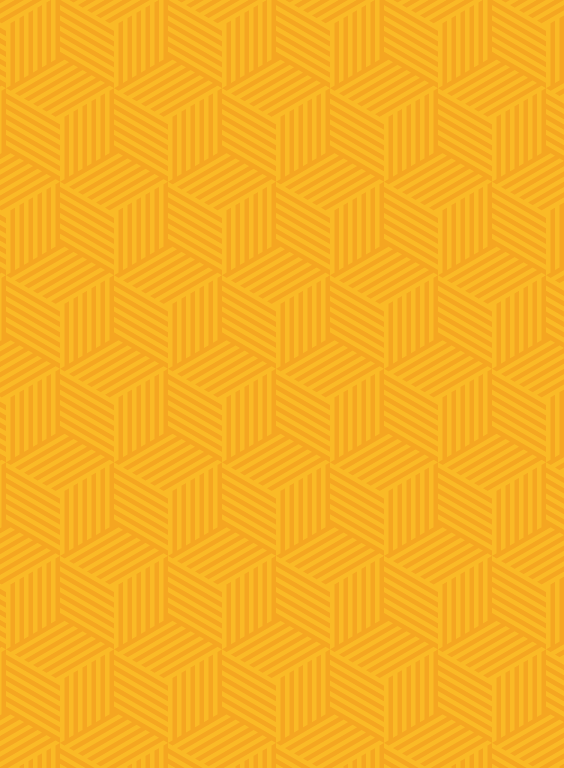
This pattern is drawn by a WebGL 2 fragment shader. Its source:

```glsl
#version 300 es
precision highp float;
// Isometric cubes whose three faces are hatched with two-tone amber stripes.

uniform vec2 u_resolution;
out vec4 fragColor;

const vec3 AMBER_DARK = vec3(0.96, 0.65, 0.13);
const vec3 AMBER_LIGHT = vec3(0.98, 0.73, 0.15);

const float CUBES_ACROSS = 5.222;         // cubes over the canvas width
const vec2 CUBE_ANCHOR = vec2(0.4894, 0.8184); // one cube centre, in canvas widths
const float STRIPES_PER_FACE = 6.0;       // light and dark pairs on each face
const float LIGHT_SHARE = 0.49;           // light part of each pair
const int SAMPLES = 4;                    // antialiasing grid per side

// Unit vector at an angle in degrees.
vec2 direction(float degrees) {
    float a = radians(degrees);
    return vec2(cos(a), sin(a));
}

// Offset from the nearest centre of a hexagonal lattice with unit spacing.
vec2 hexOffset(vec2 p) {
    vec2 period = vec2(1.0, sqrt(3.0));
    vec2 a = mod(p + 0.5 * period, period) - 0.5 * period;
    vec2 b = mod(p, period) - 0.5 * period;
    return dot(a, a) < dot(b, b) ? a : b;
}

// Angle across the stripes of the cube face that holds offset d.
float stripeAngle(vec2 d) {
    float right = dot(d, direction(-30.0));
    float top = dot(d, direction(90.0));
    float left = dot(d, direction(210.0));
    if (right >= max(top, left)) return 0.0;
    return top >= left ? 120.0 : 240.0;
}

// 1 on a light stripe, 0 on a dark one; each face starts light at its inner edge.
float stripes(vec2 p, float pairs, float share) {
    vec2 d = hexOffset(p);
    float across = 2.0 * dot(d, direction(stripeAngle(d)));
    return 1.0 - step(share, fract(across * pairs));
}

void main() {
    // Average a grid of samples so stripes and face seams are smooth alike.
    float light = 0.0;
    for (int i = 0; i < SAMPLES; i++) {
        for (int j = 0; j < SAMPLES; j++) {
            vec2 jitter = (vec2(i, j) + 0.5) / float(SAMPLES) - 0.5;
            vec2 p = (gl_FragCoord.xy + jitter) / u_resolution.x;
            light += stripes((p - CUBE_ANCHOR) * CUBES_ACROSS, STRIPES_PER_FACE, LIGHT_SHARE);
        }
    }
    light /= float(SAMPLES * SAMPLES);

    fragColor = vec4(mix(AMBER_DARK, AMBER_LIGHT, light), 1.0);
}
```
